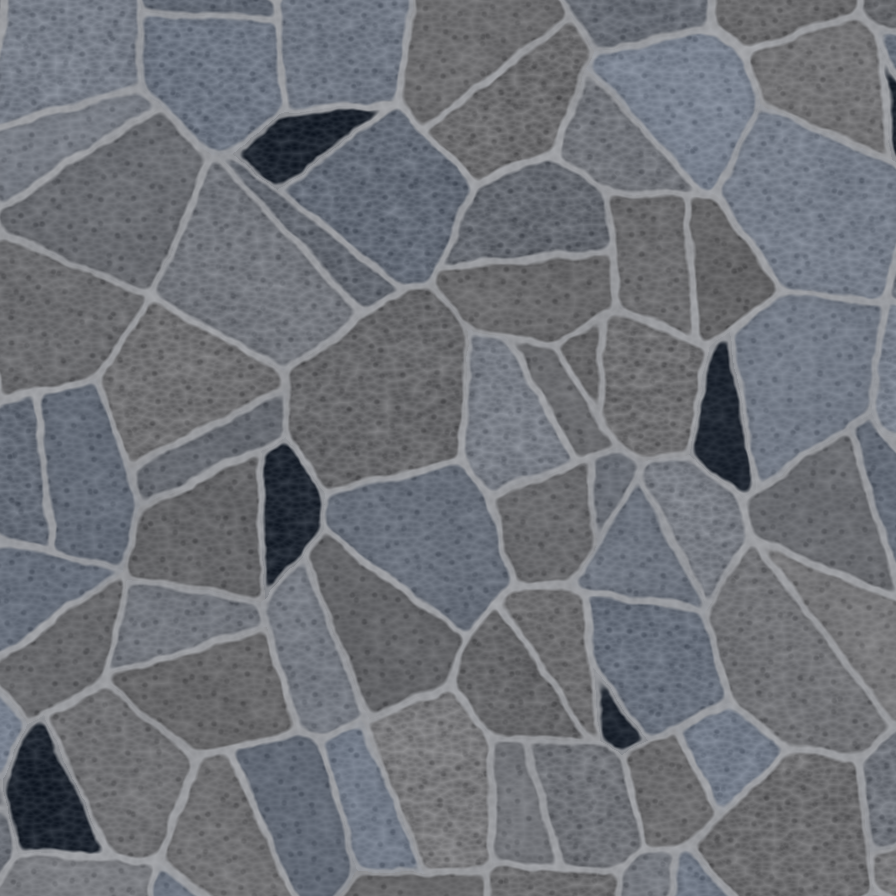
Write a Shadertoy shader that draws this texture.

```glsl
// Crazy paving: irregular grey and blue flagstones, a few near-black ones, pale mortar joints.

const float GRID = 6.0;            // large stones across the canvas
const vec3 WARM_GREY  = vec3(0.428, 0.428, 0.436);
const vec3 BLUE_GREY  = vec3(0.430, 0.462, 0.515);
const vec3 DARK_STONE = vec3(0.125, 0.153, 0.195);
const vec3 MORTAR     = vec3(0.625, 0.632, 0.648);

float hash1(vec2 p) {
    vec3 q = fract(p.xyx * vec3(0.1031, 0.1030, 0.0973));
    q += dot(q, q.yzx + 33.33);
    return fract((q.x + q.y) * q.z);
}

vec2 hash2(vec2 p) {
    return vec2(hash1(p + 17.3), hash1(p + 71.9));
}

// Distance to the nearest scattered point
float cellular(vec2 p) {
    vec2 cell = floor(p);
    float nearest = 4.0;
    for (int y = -1; y <= 1; y++)
    for (int x = -1; x <= 1; x++) {
        vec2 c = cell + vec2(x, y);
        vec2 d = c + hash2(c) - p;
        nearest = min(nearest, dot(d, d));
    }
    return sqrt(nearest);
}

// Layered sines, roughly -1 to 1
float waves(vec2 p) {
    float sum = 0.0, amp = 0.5;
    for (int i = 0; i < 4; i++) {
        sum += amp * sin(p.x + 1.7 * sin(p.y)) * cos(p.y + 0.8 * sin(p.x));
        p = mat2(1.5, 1.1, -1.1, 1.5) * p + 2.3;
        amp *= 0.6;
    }
    return sum;
}

float smoothMin(float a, float b, float k) {
    float h = max(k - abs(a - b), 0.0) / k;
    return min(a, b) - 0.25 * k * h * h;
}

vec2 stoneSite(vec2 cell) {
    return cell + 0.5 + 0.72 * (hash2(cell) - 0.5);
}

float stoneWeight(vec2 cell) {
    return 0.13 * hash1(cell + 5.5);
}

// Weighted Voronoi stones, most cut in two by a chord.
// Returns the distance to the joint; gives the stone id and its darkness.
float flagstones(vec2 p, out vec2 id, out float dark) {
    vec2 base = floor(p), own = base;
    float best = 1e3;
    for (int y = -2; y <= 2; y++)
    for (int x = -2; x <= 2; x++) {
        vec2 c = base + vec2(x, y), d = stoneSite(c) - p;
        float power = dot(d, d) - stoneWeight(c);
        if (power < best) { best = power; own = c; }
    }

    // Borders with the neighbouring stones
    vec2 site = stoneSite(own);
    float edge = 1.0;
    for (int y = -2; y <= 2; y++)
    for (int x = -2; x <= 2; x++) {
        if (x == 0 && y == 0) continue;
        vec2 c = own + vec2(x, y), other = stoneSite(c), d = other - p;
        float gap = dot(d, d) - stoneWeight(c) - best;
        edge = smoothMin(edge, 0.5 * gap / length(other - site), 0.05);
    }

    // Chord that leaves one larger and one smaller stone
    float holdsDark = step(mod(own.x + 3.0 * own.y, 7.0), 0.5);
    id = own;
    dark = 0.0;
    if (holdsDark > 0.5 || hash1(own + 31.0) < 0.72) {
        float turn = floor(4.0 * hash1(own + 43.0)) * 1.5708;
        float angle = 0.3 + turn + 0.9 * (hash1(own + 59.0) - 0.5);
        float shift = mix(0.08, 0.2, max(holdsDark, hash1(own + 83.0)));
        float side = dot(p - site, vec2(cos(angle), sin(angle))) - shift;
        edge = smoothMin(edge, abs(side), 0.05);
        if (side > 0.0) { id += 0.37; dark = holdsDark; }
    }
    return edge;
}

vec3 stoneColour(vec2 uv, vec2 id, float dark) {
    float blueness = smoothstep(0.2, 0.9, hash1(id * 7.0 + 3.0));
    float tone = mix(0.91, 1.13, hash1(id * 11.0 + 9.0));
    vec3 colour = mix(WARM_GREY, BLUE_GREY, blueness) * tone;
    colour = mix(colour, DARK_STONE, dark);

    // Fine horizontal grain, cloudy patches and small pits
    float fine = cellular(uv * vec2(95.0, 160.0) + id) - 0.45;
    float coarse = cellular(uv * vec2(38.0, 75.0) + id * 3.0) - 0.45;
    float rough = mix(0.07, 0.13, hash1(id * 5.0 + 2.0));
    colour += rough * (fine + 0.5 * coarse) + 0.025 * waves(uv * 22.0 + id);
    float pit = smoothstep(0.22, 0.06, cellular(uv * 48.0 + id));
    return colour - 0.07 * pit * (1.0 - dark);
}

void mainImage(out vec4 fragColor, in vec2 fragCoord) {
    vec2 uv = fragCoord / iResolution.y;
    vec2 wobble = 0.004 * vec2(waves(uv * 38.0), waves(uv.yx * 38.0 + 4.0));

    vec2 id;
    float dark;
    float joint = flagstones((uv + wobble) * GRID, id, dark) / GRID;
    vec3 colour = stoneColour(uv, id, dark);

    // Slightly shaded stone rim, then soft mortar of uneven width
    colour *= 1.0 - 0.06 * smoothstep(0.014, 0.004, joint);
    float halfWidth = 0.0041 + 0.0015 * waves(uv * 17.0 + 8.0);
    float mortar = smoothstep(halfWidth + 0.0022, halfWidth - 0.0022, joint);
    float fade = 0.88 + 0.2 * waves(uv * 12.0 + 2.0);
    vec3 mortarColour = MORTAR + 0.06 * (cellular(uv * 110.0) - 0.45);
    colour = mix(colour, mortarColour, mortar * clamp(fade, 0.0, 1.0));

    fragColor = vec4(colour, 1.0);
}
```
